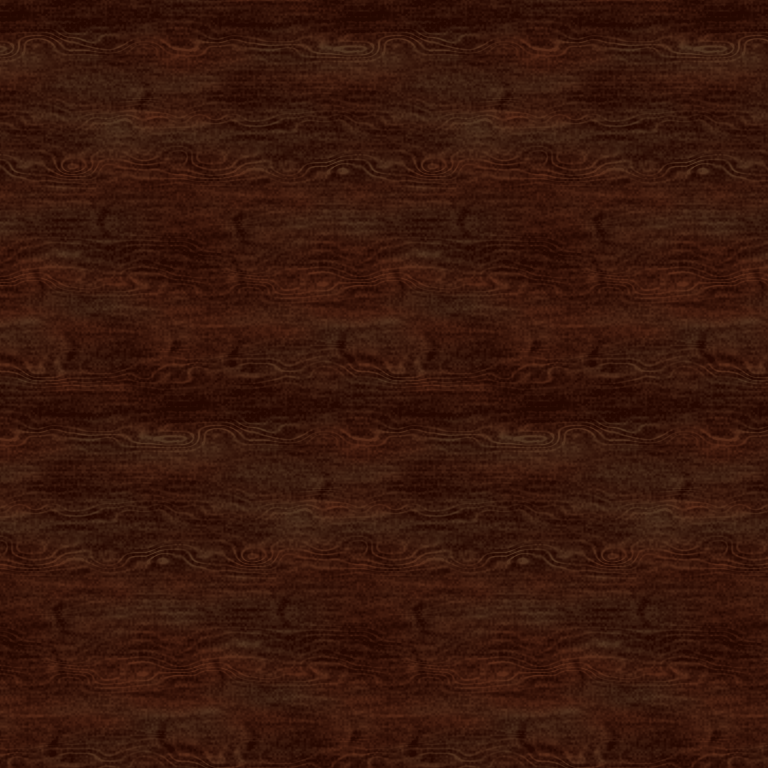
Give the GLSL for this texture, as a WebGL 2 fragment shader.

```glsl
#version 300 es
precision highp float;

uniform vec2 u_resolution;
out vec4 fragColor;

#define REPEATS vec2(2.133, 1.97)   // tiles across and down
#define ROW_SHIFT 0.5               // sideways step of each tile row
#define GRAIN_LINES 48.0            // growth lines down one tile
#define FIGURE_BEND 3.0             // how far figured bands bend the lines
#define LINE_CONTRAST 0.72
#define FIBRE_CONTRAST 0.36
#define SPECKLE_CONTRAST 0.30
#define BLOTCH_CONTRAST 0.24
#define BASE_TONE 0.48

const vec3 DARK_BROWN = vec3(0.155, 0.040, 0.010);
const vec3 RED_BROWN = vec3(0.310, 0.140, 0.075);
const vec3 OLIVE_BROWN = vec3(0.285, 0.172, 0.104);

// Bands across the tile: centre, half height, tone, strength of figure
const int BAND_COUNT = 11;
const vec4 BANDS[BAND_COUNT] = vec4[](
    vec4(0.03, 0.050, -0.36, 0.0), vec4(0.115, 0.034, 0.10, 1.0),
    vec4(0.25, 0.030, -0.24, 0.2), vec4(0.31, 0.034, 0.12, 0.9),
    vec4(0.43, 0.040, 0.10, 1.2), vec4(0.54, 0.050, -0.03, 0.1),
    vec4(0.64, 0.035, -0.14, 0.4), vec4(0.72, 0.034, 0.14, 1.0),
    vec4(0.80, 0.030, 0.10, 0.0), vec4(0.885, 0.045, -0.17, 0.1),
    vec4(0.95, 0.034, -0.04, 0.9));

// Knots: position inside the tile
const int KNOT_COUNT = 9;
const vec2 KNOTS[KNOT_COUNT] = vec2[](
    vec2(0.40, 0.256), vec2(0.29, 0.56), vec2(0.67, 0.577),
    vec2(0.11, 0.718), vec2(0.66, 0.70), vec2(0.194, 0.897),
    vec2(0.478, 0.897), vec2(0.653, 0.91), vec2(0.958, 0.885));

float hash(vec2 p) {
    vec3 q = fract(p.xyx * vec3(0.1031, 0.1030, 0.0973));
    q += dot(q, q.yzx + 33.33);
    return fract((q.x + q.y) * q.z);
}

// Lattice value, wrapped so shifted tile rows join without a seam
float lattice(vec2 cell, vec2 cells) {
    float row = floor(cell.y / cells.y);
    cell -= row * vec2(ROW_SHIFT * cells.x, cells.y);
    cell.x = mod(cell.x, cells.x);
    return hash(cell + cells * 1.7);
}

// Tiling value noise, -1 to 1; cells.x must be even
float tileNoise(vec2 p, vec2 cells) {
    p *= cells;
    vec2 i = floor(p), f = fract(p);
    f = f * f * (3.0 - 2.0 * f);
    float top = mix(lattice(i, cells), lattice(i + vec2(1, 0), cells), f.x);
    float low = mix(lattice(i + vec2(0, 1), cells), lattice(i + vec2(1, 1), cells), f.x);
    return 2.0 * mix(top, low, f.y) - 1.0;
}

// Offset from the nearest repeat of a point
vec2 tileOffset(vec2 p, vec2 point) {
    vec2 d = p - point;
    float row = floor(d.y + 0.5);
    d -= row * vec2(ROW_SHIFT, 1.0);
    d.x = fract(d.x + 0.5) - 0.5;
    return d;
}

void main() {
    vec2 uv = gl_FragCoord.xy / u_resolution;
    vec2 p = vec2(uv.x, 1.0 - uv.y) * REPEATS;

    // Bands of plain and figured wood with wavering borders
    vec2 wavy = p + vec2(0.0, 0.012 * tileNoise(p, vec2(6, 8)));
    float tone = BASE_TONE, figure = 0.0;
    for (int i = 0; i < BAND_COUNT; i++) {
        float v = tileOffset(wavy, vec2(0.0, BANDS[i].x)).y / BANDS[i].y;
        float inside = exp(-v * v);
        tone += BANDS[i].z * inside;
        figure += BANDS[i].w * inside;
    }

    // Growth lines, straight in plain wood and arched in figured bands
    float bend = tileNoise(p, vec2(10, 16)) + 0.3 * tileNoise(p, vec2(20, 30));
    float lines = p.y * GRAIN_LINES + 0.8 * tileNoise(p, vec2(4, 12));
    lines += FIGURE_BEND * figure * bend;

    // Knots: upright dark streaks with a pale side, pushing the lines aside
    for (int i = 0; i < KNOT_COUNT; i++) {
        vec2 d = tileOffset(p, KNOTS[i]);
        d.x += 0.012 * sin(d.y * 60.0 + float(i));
        vec2 wide = d * vec2(18, 24);
        vec2 dark = d * vec2(85, 27);
        vec2 pale = (d + vec2(0.022, 0.0)) * vec2(70, 30);
        float halo = exp(-dot(wide, wide));
        lines += 1.8 * halo * d.y / (abs(d.y) + 0.01);
        tone += 0.08 * halo - 0.55 * exp(-dot(dark, dark)) + 0.25 * exp(-dot(pale, pale));
    }
    float wave = 0.5 + 0.5 * cos(6.28318 * lines);
    float ridge = pow(wave, 2.5) - 0.34;
    ridge *= 1.0 - smoothstep(0.45, 1.0, fwidth(lines));
    float wear = clamp(0.75 + 0.55 * tileNoise(p, vec2(10, 18)), 0.2, 1.2);
    tone += LINE_CONTRAST * ridge * wear * (0.25 + 0.85 * min(figure, 1.2));

    // Blotches, long fibres and fine pores
    tone += BLOTCH_CONTRAST * tileNoise(p, vec2(6, 12));
    tone += 0.5 * BLOTCH_CONTRAST * tileNoise(p, vec2(10, 28));
    float fibre = 0.6 * tileNoise(p, vec2(12, 140)) + 0.4 * tileNoise(p, vec2(30, 110));
    tone += FIBRE_CONTRAST * fibre;
    tone += SPECKLE_CONTRAST * tileNoise(p, vec2(170, 184));

    // Colour drifts between red and olive brown
    float hue = 0.5 + 0.75 * tileNoise(p, vec2(4, 14)) + 0.3 * tileNoise(p, vec2(12, 40));
    vec3 lightWood = mix(RED_BROWN, OLIVE_BROWN, clamp(hue, 0.0, 1.0));
    fragColor = vec4(mix(DARK_BROWN, lightWood, clamp(tone, -0.1, 1.25)), 1.0);
}
```
